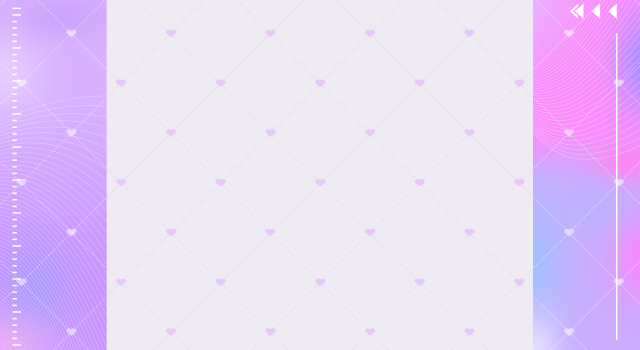
Reproduce this background procedurally as a Shadertoy shader.

```glsl
// A pale panel between two pastel side strips, under a lattice of dashed lines and hearts.
// The strips blend soft Gaussian glows with families of contour curves;
// a ruler, a thin rail and arrow marks are drawn with distance functions.
// Lengths are in canvas heights, with the origin at the lower left.

float fill(float d) {
    return clamp(0.5 - d * iResolution.y, 0.0, 1.0);
}

float box(vec2 p, vec2 center, vec2 halfSize) {
    vec2 d = abs(p - center) - halfSize;
    return max(d.x, d.y);
}

// Heart with its tip at the origin, about 1.2 wide and 1.1 high
float heart(vec2 p) {
    p.x = abs(p.x);
    if (p.x + p.y > 1.0) return length(p - vec2(0.25, 0.75)) - 0.3536;
    vec2 notch = p - vec2(0.0, 1.0);
    vec2 side = p - 0.5 * max(p.x + p.y, 0.0);
    return sqrt(min(dot(notch, notch), dot(side, side))) * sign(p.x - p.y);
}

// Triangle pointing left, with its tip at the origin
float arrow(vec2 p, float depth) {
    return max(p.x - depth, (abs(p.y) * 1.1 - p.x) * 0.67);
}

// Thin lines where f is a whole number
float contours(float f) {
    float slope = max(length(vec2(dFdx(f), dFdy(f))) * iResolution.y, 1e-4);
    return fill(abs(fract(f + 0.5) - 0.5) / slope - 0.0008);
}

void glow(inout vec3 color, vec2 p, vec2 center, vec2 radius, vec3 tint) {
    vec2 d = (p - center) / radius;
    color = mix(color, tint, exp(-dot(d, d)));
}

vec3 leftStrip(vec2 p) {
    vec3 color = mix(vec3(0.79, 0.58, 1.0), vec3(0.84, 0.69, 1.0), smoothstep(0.15, 0.75, p.y));
    glow(color, p, vec2(0.01, 0.79), vec2(0.13, 0.12), vec3(0.90, 0.80, 1.0));
    glow(color, p, vec2(0.18, 0.95), vec2(0.12, 0.06), vec3(0.80, 0.64, 0.99));
    glow(color, p, vec2(0.24, 0.80), vec2(0.10, 0.08), vec3(0.85, 0.70, 1.0));
    glow(color, p, vec2(0.10, 0.17), vec2(0.10, 0.14), vec3(0.67, 0.60, 1.0));
    glow(color, p, vec2(0.00, 0.00), vec2(0.14, 0.10), vec3(0.90, 0.66, 0.96));
    return color;
}

vec3 rightStrip(vec2 p) {
    vec3 color = mix(vec3(0.79, 0.68, 1.0), vec3(0.98, 0.55, 0.99), smoothstep(0.47, 0.64, p.y));
    glow(color, p, vec2(1.53, 0.98), vec2(0.10, 0.14), vec3(0.92, 0.61, 1.0));
    glow(color, p, vec2(1.84, 0.82), vec2(0.08, 0.14), vec3(0.68, 0.56, 1.0));
    glow(color, p, vec2(1.79, 0.53), vec2(0.09, 0.06), vec3(1.0, 0.52, 0.95));
    glow(color, p, vec2(1.72, 0.40), vec2(0.12, 0.08), vec3(0.74, 0.70, 1.0));
    glow(color, p, vec2(1.84, 0.26), vec2(0.09, 0.12), vec3(0.97, 0.54, 0.99));
    glow(color, p, vec2(1.52, 0.24), vec2(0.09, 0.18), vec3(0.64, 0.75, 1.0));
    glow(color, p, vec2(1.53, 0.00), vec2(0.07, 0.11), vec3(0.88, 0.86, 1.0));
    return color;
}

void mainImage(out vec4 fragColor, in vec2 fragCoord) {
    vec2 p = fragCoord / iResolution.y;
    vec3 white = vec3(1.0);

    // Side strips and their flowing line families
    float x = p.x;
    float crest = 0.655 + 0.45 * x - 0.71 * x * x;
    float leftFan = 40.0 * (crest - p.y) / (0.43 + x + 5.0 * x * x);
    vec3 leftColor = mix(leftStrip(p), white, 0.30 * contours(leftFan) * step(-0.3, leftFan));

    float bend = x - 1.667;
    float trough = 0.545 + (bend < 0.0 ? 3.6 : 1.5) * bend * bend;
    float rightFan = 26.0 * (p.y - trough) / (0.16 + 1.4 * max(x - 1.52, 0.0));
    vec3 rightColor = mix(rightStrip(p), white, 0.33 * contours(rightFan) * step(-0.3, rightFan));

    vec3 color = x < 0.9 ? leftColor : rightColor;

    // Central panel
    float panel = fill(abs(x - 0.9138) - 0.609);
    color = mix(color, vec3(0.938, 0.920, 0.949), panel);

    // Diagonal lattice: hearts at the whole-number points, dashes between them
    vec2 q = (p - vec2(0.915, 0.762)) / 0.1422;
    vec2 grid = 0.5 * vec2(q.x + q.y, q.x - q.y);
    vec2 cell = grid - round(grid);
    vec2 strokes = 0.2011 * abs(cell) - 0.0009;
    vec2 gaps = 0.2011 / 21.0 * (abs(fract(grid.yx * 21.0) - 0.5) - 0.3);
    float dashes = max(fill(max(strokes.x, gaps.x)), fill(max(strokes.y, gaps.y)));
    color = mix(color, mix(white, vec3(0.83, 0.77, 0.87), panel), dashes * 0.45);

    vec2 local = 0.1422 * vec2(cell.x + cell.y, cell.x - cell.y);
    float hearts = fill(0.0205 * heart(local / vec2(0.0238, 0.0195) + vec2(0.0, 0.55)));
    color = mix(color, mix(white, vec3(0.90, 0.79, 0.98), panel), hearts * mix(0.5, 1.0, panel));

    // Ruler: every fifth tick is long, and so is the topmost
    float tick = clamp(round((p.y - 0.0143) / 0.01886), 0.0, 51.0);
    float reach = mod(tick, 5.0) < 0.5 || tick > 50.5 ? 0.012 : 0.006;
    float marks = fill(box(p, vec2(0.036 + reach, 0.0143 + tick * 0.01886), vec2(reach, 0.0021)));

    // Rail on the right
    marks = max(marks, fill(box(p, vec2(1.762, 0.467), vec2(0.0021, 0.438))));

    // Three arrows and a chevron ahead of the first
    for (int i = 0; i < 3; i++) {
        vec2 tip = vec2(1.643 + 0.0476 * float(i), 0.968);
        marks = max(marks, fill(arrow(p - tip, 0.024)));
    }
    vec2 c = p - vec2(1.628, 0.968);
    float chevron = max(arrow(c, 0.023), -arrow(c - vec2(0.009, 0.0), 0.1));
    marks = max(marks, fill(chevron));

    fragColor = vec4(mix(color, white, marks), 1.0);
}
```
